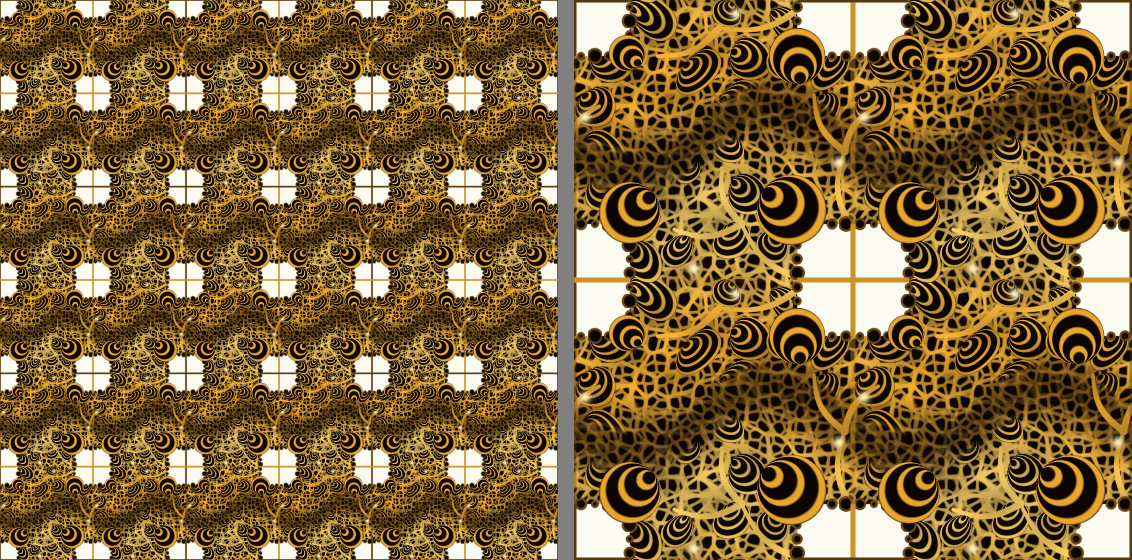
Left, the full canvas; right, a detail of the centre.
This pattern is drawn by a Shadertoy shader. Its source:

```glsl
// Gilded filigree lace on a 6 by 6 grid, with scalloped white windows at the crossings
const float TILES = 6.0;
const float TAU = 6.2831853;
const vec3 INK = vec3(0.05, 0.02, 0.005);
const vec3 BROWN = vec3(0.42, 0.28, 0.07);
const vec3 ORANGE = vec3(0.91, 0.65, 0.18);
const vec3 PALE = vec3(0.90, 0.75, 0.37);
const vec3 WHITE = vec3(0.99, 0.985, 0.95);

vec2 hash2(vec2 p) {
    vec3 a = fract(p.xyx * vec3(0.1031, 0.1030, 0.0973));
    a += dot(a, a.yzx + 33.33);
    return fract((a.xx + a.yz) * a.zy);
}
vec2 wrapDelta(vec2 p, vec2 centre) { return fract(p - centre + 0.5) - 0.5; }
float fill(float d, float px) { return 1.0 - smoothstep(-px, px, d); }

// Gap between the two nearest cell points; wraps after n cells
float cellGap(vec2 p, float n, float seed) {
    vec2 id = floor(p * n), f = fract(p * n);
    float f1 = 9.0, f2 = 9.0;
    for (int j = -1; j <= 1; j++)
    for (int i = -1; i <= 1; i++) {
        vec2 g = vec2(i, j);
        float d = length(g + 0.1 + 0.8 * hash2(mod(id + g, n) + seed) - f);
        f2 = min(f2, max(f1, d));
        f1 = min(f1, d);
    }
    return f2 - f1;
}

// Black disc holding crescents that all touch at one point of its rim
void drawFan(inout vec3 col, vec2 q, float angle, float r, float arcs, vec3 gold, float px) {
    vec2 dir = vec2(cos(angle), sin(angle));
    vec2 t = q + dir * r;
    float nested = dot(t, t) / (2.0 * r * max(dot(t, dir), 0.001));
    float crescent = 1.0 - smoothstep(0.1, 0.24, abs(fract(arcs * nested) - 0.8));
    col = mix(col, mix(INK, gold, crescent), fill(length(q) - r, px));
}

// Small fans scattered on a wrapping grid
void scatterFans(inout vec3 col, vec2 p, float n, vec3 gold, float px) {
    vec2 id = floor(p * n);
    for (int j = -1; j <= 1; j++)
    for (int i = -1; i <= 1; i++) {
        vec2 cell = id + vec2(i, j);
        vec2 h = hash2(mod(cell, n) + 71.0);
        vec2 centre = (cell + 0.25 + 0.5 * h) / n;
        if (h.y > 0.4)
            drawFan(col, p - centre, -1.2 + 2.6 * (h.x - 0.5), (0.3 + 0.2 * h.x) / n, 4.0, gold, px);
    }
}

// Distance to a bowed, tapering twig from ends.xy to ends.zw
float twig(vec2 p, vec4 ends, float width) {
    vec2 axis = ends.zw - ends.xy;
    vec2 q = wrapDelta(p, 0.5 * (ends.xy + ends.zw)) + 0.5 * axis;
    float t = clamp(dot(q, axis) / dot(axis, axis), 0.0, 1.0);
    vec2 bow = 0.14 * sin(0.5 * TAU * t) * vec2(-axis.y, axis.x);
    return length(q - axis * t - bow) - width * (1.0 - 0.5 * t);
}

// Row of beads along each side of a square window
float beads(vec2 q, float halfSize, float count) {
    vec2 a = abs(q);
    vec2 s = vec2(max(a.x, a.y), min(a.x, a.y));
    float stepLen = halfSize / count;
    float k = clamp(floor(s.y / stepLen), 0.0, count);
    float r = stepLen * (0.42 + 0.16 * sin(k * 2.3 + sign(q.x) + 2.0 * sign(q.y)));
    return length(s - vec2(halfSize, (k + 0.5) * stepLen)) - r;
}

vec3 lace(vec2 p, float px) {
    // Wavy dark band and the drift from pale to orange gold
    float wave = wrapDelta(p, vec2(0.0, 0.5 + 0.12 * sin(TAU * (p.x - 0.45)))).y;
    float shade = exp(-wave * wave * 95.0);
    float warm = 0.5 + 0.5 * sin(TAU * (p.y - 0.4) + 0.6 * cos(TAU * p.x));
    float glow = 0.93 + 0.12 * sin(TAU * (p.x * 3.0 + p.y)) * sin(TAU * (p.y * 4.0 - p.x));
    vec3 gold = mix(PALE, ORANGE, warm) * glow;

    vec2 bent = p + 0.025 * sin(TAU * (p.yx * 2.0 + vec2(0.1, 0.6)));
    float fine = 1.0 - smoothstep(0.12, 0.36, cellGap(p, 24.0, 3.0));
    float coarse = 1.0 - smoothstep(0.09, 0.25, cellGap(bent, 13.0, 19.0));
    vec3 col = mix(INK, mix(gold * 0.82, BROWN, shade), fine);
    col = mix(col, gold, coarse * (1.0 - 0.75 * shade));
    vec3 fanned = col;
    scatterFans(fanned, bent, 6.0, gold, px);
    col = mix(col, fanned, 1.0 - smoothstep(0.35, 0.75, shade));

    // Forking twigs
    vec4 twigs[8] = vec4[8](vec4(0.84, 0.0, 0.6, 0.2), vec4(0.84, 0.0, 0.52, -0.1),
        vec4(0.6, 0.2, 0.53, 0.4), vec4(0.6, 0.2, 0.36, 0.18), vec4(1.0, 0.18, 0.97, 0.46),
        vec4(0.97, 0.46, 0.86, 0.66), vec4(0.97, 0.46, 1.09, 0.62), vec4(0.52, -0.1, 0.3, -0.2));
    for (int i = 0; i < 8; i++) col = mix(col, gold * 1.06, fill(twig(p, twigs[i], 0.014), px));
    return col * (1.0 - 0.15 * shade);
}

vec3 render(vec2 p, float px) {
    vec2 tile = fract(p);
    vec3 col = lace(tile, px);
    // White window with a beaded edge
    vec2 crossing = floor(p + 0.5);
    vec2 q = p - crossing;
    float window = fill(max(abs(q.x), abs(q.y)) - 0.2, px);
    col = mix(col, WHITE, window);
    float bead = beads(q, 0.2, 4.0);
    col = mix(col, mix(INK, BROWN, fill(abs(bead + 0.004) - 0.004, px)), fill(bead, px));
    // Grid bars: gold on odd lines, dark on even ones
    vec2 odd = mod(crossing, 2.0);
    vec2 bar = vec2(fill(abs(q.x) - 0.009, px), fill(abs(q.y) - 0.009, px));
    bar *= mix(vec2(0.4, 0.1), vec2(1.0), window);
    col = mix(col, mix(BROWN * 0.8, ORANGE * 0.88, odd.x), bar.x);
    col = mix(col, mix(BROWN * 0.8, ORANGE * 0.88, odd.y), bar.y);
    // Large fans rounding the window corners: centre, radius, angle
    vec4 fans[4] = vec4[4](vec4(0.78, 0.25, 0.125, -0.6), vec4(0.2, 0.24, 0.11, 3.8),
                           vec4(0.8, 0.8, 0.1, 1.7), vec4(0.19, 0.81, 0.065, 2.4));
    for (int i = 0; i < 4; i++)
        drawFan(col, wrapDelta(tile, fans[i].xy), fans[i].w, fans[i].z, 3.0, ORANGE, px);
    // Bright glints
    vec2 glints[4] = vec2[4](vec2(0.04, 0.58), vec2(0.95, 0.42), vec2(0.43, 0.04), vec2(0.58, 0.95));
    for (int i = 0; i < 4; i++) {
        float d = length(wrapDelta(tile, glints[i]));
        col = mix(col, vec3(1.0, 0.94, 0.74), exp(-d * d * 2600.0));
    }
    return col;
}

void mainImage(out vec4 fragColor, in vec2 fragCoord) {
    float px = 0.6 * TILES / iResolution.y;
    vec3 sum = vec3(0.0);
    for (int k = 0; k < 4; k++)
        sum += render((fragCoord + vec2(k % 2, k / 2) * 0.5 - 0.25) / iResolution.xy * TILES, px);
    fragColor = vec4(sum / 4.0, 1.0);
}
```
